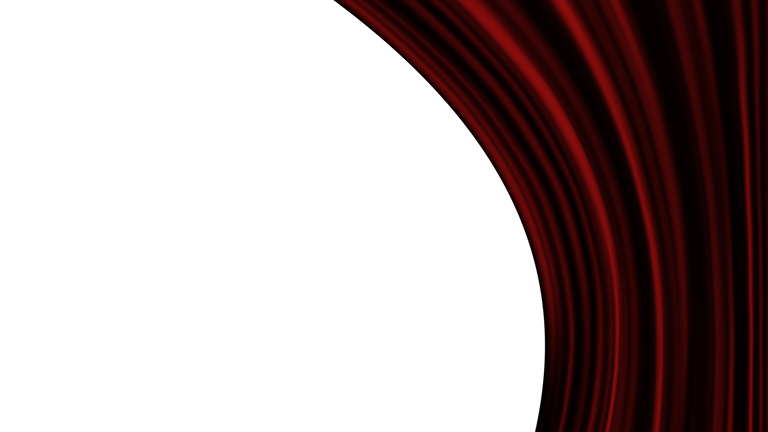
Give the GLSL for this background, as a Shadertoy shader.

```glsl
// A dark red satin curtain swept aside on a plain white ground.
// Height bends a fold coordinate that runs from the curved hem to the right
// side; soft ridges, a deep crease and stretched noise shade the cloth.
#define GROUND vec3(1.0)
#define SHADOW vec3(0.015, 0.0, 0.0)
#define SATIN vec3(1.0, 0.09, 0.09)
#define FOLD_COUNT 14
#define STREAK_DENSITY 65.0
#define STREAK_DEPTH 0.75
#define WOBBLE 0.005
#define SHEEN 1.12

// Ridges across the cloth: centre, half width, brightness
const vec3 FOLDS[FOLD_COUNT] = vec3[FOLD_COUNT](
    vec3(0.037, 0.030, 0.44), vec3(0.105, 0.014, 0.28),
    vec3(0.170, 0.018, 0.24), vec3(0.232, 0.015, 0.26),
    vec3(0.308, 0.042, 0.46), vec3(0.390, 0.024, 0.20),
    vec3(0.520, 0.029, 0.50), vec3(0.585, 0.022, 0.20),
    vec3(0.645, 0.030, 0.42), vec3(0.780, 0.036, 0.28),
    vec3(0.835, 0.013, 0.28), vec3(0.925, 0.012, 0.38),
    vec3(0.968, 0.009, 0.34), vec3(1.000, 0.008, 0.30));

float hash(vec2 p) {
    return fract(sin(dot(p, vec2(127.1, 311.7))) * 43758.5453);
}

float noise(vec2 p) {
    vec2 cell = floor(p);
    vec2 f = fract(p);
    f = f * f * (3.0 - 2.0 * f);
    float low = mix(hash(cell), hash(cell + vec2(1.0, 0.0)), f.x);
    float high = mix(hash(cell + vec2(0.0, 1.0)), hash(cell + vec2(1.0)), f.x);
    return mix(low, high, f.y);
}

float bump(float x, float centre, float width) {
    float d = (x - centre) / width;
    return exp(-d * d);
}

// Left boundary of the cloth at a given height
float hem(float y) {
    float d = y - 0.2;
    return 0.7096 - d * d * (0.345 + 0.107 * d);
}

// Fold coordinate: 0 at the hem, 1 at the right side
float foldCoordinate(vec2 uv) {
    float left = hem(uv.y);
    float u = (uv.x - left) / (1.0 - left);
    float bulge = sin(3.14159 * uv.y) * max(sin(6.28318 * u), 0.0);
    float ripple = noise(vec2(u * 9.0, uv.y * 9.0)) - 0.5;
    return u - 0.03 * bulge + WOBBLE * ripple;
}

float clothLight(float u, float y) {
    // Broad ridges
    float light = 0.0;
    for (int i = 0; i < FOLD_COUNT; i++) {
        light += FOLDS[i].z * bump(u, FOLDS[i].x, FOLDS[i].y);
    }
    // Slanted crease, and the hem fading into shade near the floor
    light *= 1.0 - 0.97 * bump(u, mix(0.65, 0.725, y), 0.036);
    float nearHem = 1.0 - smoothstep(0.05, 0.08, u);
    light *= 1.0 - nearHem * (1.0 - smoothstep(0.0, 0.4, y));
    light *= mix(0.4, 1.0, smoothstep(0.0, 0.02, u));

    // Fine streaks running along the folds
    float fine = noise(vec2(u * STREAK_DENSITY, y * 1.5));
    float broad = noise(vec2(u * STREAK_DENSITY * 0.4 + 17.0, y * 2.0));
    float streak = smoothstep(0.1, 0.85, mix(fine, broad, 0.4));
    light *= 1.0 - STREAK_DEPTH * (1.0 - streak);
    return SHEEN * light + 0.025 * fine;
}

void mainImage(out vec4 fragColor, in vec2 fragCoord) {
    vec2 uv = fragCoord / iResolution.xy;
    float u = foldCoordinate(uv);
    vec3 cloth = SHADOW + SATIN * clothLight(u, uv.y);

    // Antialiased hem
    float edge = uv.x - hem(uv.y);
    float soft = 0.8 / iResolution.x;
    float cover = smoothstep(-soft, soft, edge);
    fragColor = vec4(mix(GROUND, cloth, cover), 1.0);
}
```
